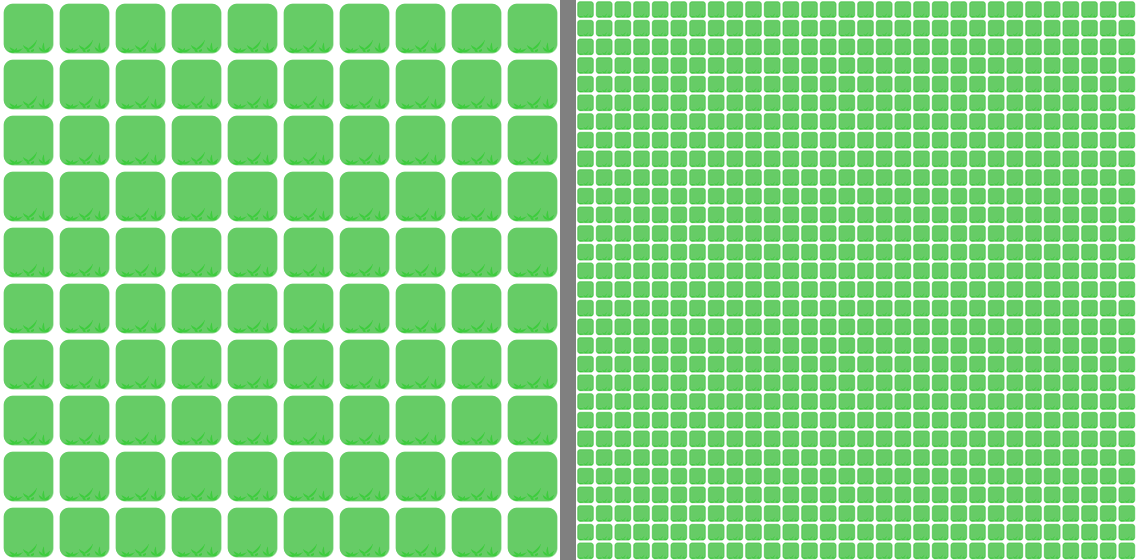
Left: one tile. Right: repeated 3 by 3.
Reproduce this pattern procedurally as a Shadertoy shader.

```glsl
// Ten by ten grid of rounded green tiles on white, each with tufts of grass along its foot.

// Signed distance to a rounded square.
float roundedSquare(vec2 p, float halfSize, float radius) {
    vec2 q = abs(p) - halfSize + radius;
    return length(max(q, 0.0)) + min(max(q.x, q.y), 0.0) - radius;
}

// Approximate distance to a curved leaf, fat in the middle and pointed at the tip.
float leaf(vec2 p, vec2 root, vec2 tip) {
    vec2 axis = tip - root;
    float len = length(axis);
    vec2 dir = axis / len;
    vec2 q = p - root;
    float along = dot(q, dir);
    float t = clamp(along / len, 0.0, 1.0);
    float across = dot(q, vec2(-dir.y, dir.x));
    across += sign(axis.x) * 0.35 * len * t * (1.0 - t);
    float halfWidth = 0.021 * sqrt(t + 0.05) * (1.0 - t) * 2.2;
    return length(vec2(along - t * len, across)) - halfWidth;
}

// Union of all blades in one tile: root in xy, tip in zw.
float grass(vec2 p) {
    const vec4 blades[12] = vec4[12](
        vec4(0.27, 0.085, 0.14, 0.095),
        vec4(0.27, 0.090, 0.17, 0.160),
        vec4(0.26, 0.080, 0.30, 0.145),
        vec4(0.27, 0.080, 0.40, 0.135),
        vec4(0.51, 0.120, 0.41, 0.195),
        vec4(0.51, 0.120, 0.66, 0.290),
        vec4(0.52, 0.085, 0.47, 0.120),
        vec4(0.56, 0.085, 0.61, 0.125),
        vec4(0.78, 0.085, 0.69, 0.165),
        vec4(0.79, 0.090, 0.785, 0.245),
        vec4(0.80, 0.080, 0.89, 0.165),
        vec4(0.82, 0.080, 0.88, 0.100));
    float d = 1.0;
    for (int i = 0; i < 12; i++) d = min(d, leaf(p, blades[i].xy, blades[i].zw));
    return d;
}

// Coverage of a shape, smoothed over about one pixel.
float fill(float d, float pixel) {
    return smoothstep(0.6 * pixel, -0.6 * pixel, d);
}

void mainImage(out vec4 fragColor, in vec2 fragCoord) {
    vec2 cell = fract(10.0 * fragCoord / iResolution.xy);
    float pixel = 10.0 / min(iResolution.x, iResolution.y);

    // Pale rim peeking out at the right and the bottom
    vec2 p = cell - vec2(0.506, 0.494);
    float rim = roundedSquare(p - vec2(0.008, -0.008), 0.443, 0.17);
    vec3 color = mix(vec3(1.0), vec3(0.66, 0.89, 0.66), fill(rim, pixel));

    // Tile face, then grass on top
    float face = fill(roundedSquare(p, 0.441, 0.17), pixel);
    color = mix(color, vec3(0.40, 0.80, 0.40), face);
    color = mix(color, vec3(0.24, 0.80, 0.24), face * fill(grass(cell), pixel));

    fragColor = vec4(color, 1.0);
}
```
